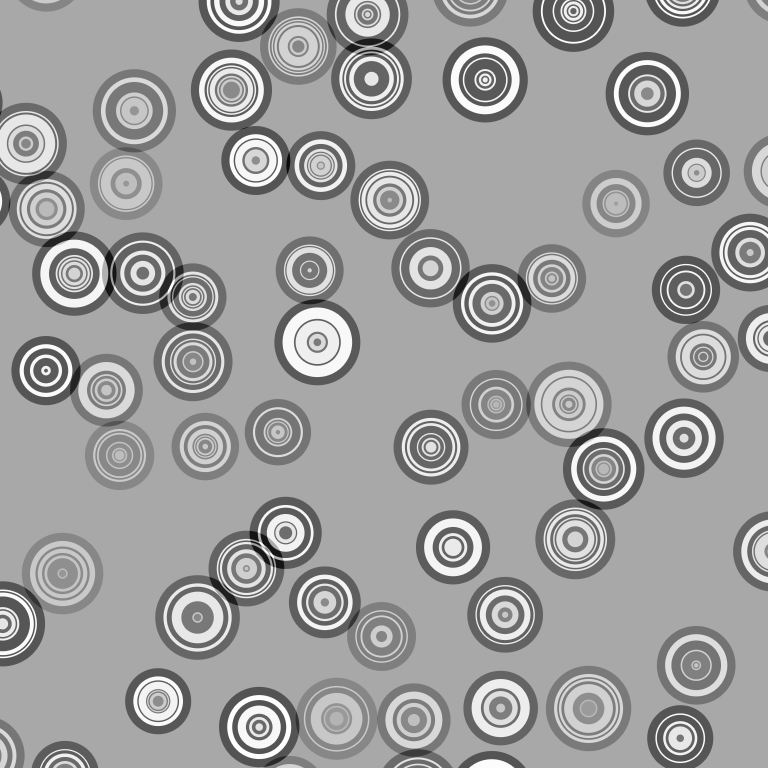
Write a Shadertoy shader that draws this pattern.

```glsl
// Scattered discs of concentric rings on flat grey. Discs sit on a jittered grid
// and push their neighbours apart; each adds alternating dark and light rings
// to the ground, so that overlapping dark rims sink to black.

const float GROUND = 0.66;                   // background grey
const float CELL = 0.116;                    // grid pitch, in canvas heights
const float PRESENCE = 0.76;                 // share of cells that hold a disc
const float JITTER = 0.86;                   // wander of a disc inside its cell
const vec2 RADIUS = vec2(0.043, 0.056);      // smallest and largest disc
const float CLEARANCE = 0.94;                // spacing relative to summed radii
const float MAX_PUSH = 0.055;                // longest shift away from neighbours
const vec2 CONTRAST = vec2(0.12, 0.335);     // weakest and strongest rim
const vec2 CORE_FADE = vec2(0.1, 0.9);       // contrast left at the disc centre
const vec2 RING_WIDTH = vec2(0.035, 0.27);   // thinnest and widest, in radii
const float RIM_WIDTH = 8.2 / 768.0;         // dark outer rim, in canvas heights
const float CORE = 0.05;                     // no ring edges inside this radius
const int MAX_RINGS = 10;

// Random value in 0..1 for a cell; salt selects an independent stream.
float hash(vec2 cell, float salt) {
    vec3 p = fract(vec3(cell + 37.0, salt) * 0.1031);
    p += dot(p, p.zyx + 31.32);
    return fract((p.x + p.y) * p.z);
}

bool hasDisc(vec2 cell) {
    return hash(cell, 1.0) < PRESENCE;
}

float discRadius(vec2 cell) {
    return mix(RADIUS.x, RADIUS.y, hash(cell, 2.0));
}

vec2 jitteredCentre(vec2 cell) {
    vec2 wander = vec2(hash(cell, 3.0), hash(cell, 4.0)) - 0.5;
    return (cell + 0.5 + JITTER * wander) * CELL;
}

// Shift a centre away from neighbours that come too close.
vec2 spacedCentre(vec2 cell, vec2 centre, float radius) {
    vec2 push = vec2(0.0);
    for (int y = -1; y <= 1; y++)
    for (int x = -1; x <= 1; x++) {
        vec2 other = cell + vec2(x, y);
        if ((x == 0 && y == 0) || !hasDisc(other)) continue;
        vec2 away = centre - jitteredCentre(other);
        float gap = max(length(away), 1e-4);
        float wanted = CLEARANCE * (radius + discRadius(other));
        push += 0.5 * max(wanted - gap, 0.0) * away / gap;
    }
    return centre + push * min(1.0, MAX_PUSH / max(length(push), 1e-4));
}

// Coverage of a circle with an edge one pixel wide.
float circle(float dist, float radius, float pixel) {
    return clamp((radius - dist) / pixel + 0.5, 0.0, 1.0);
}

// Signed brightness of the rings, painted from the rim inwards.
float rings(vec2 cell, float dist, float radius, float pixel) {
    float contrast = mix(CONTRAST.x, CONTRAST.y, pow(hash(cell, 5.0), 0.75));
    float fade = mix(CORE_FADE.x, CORE_FADE.y, hash(cell, 6.0));
    float tone = -contrast * circle(dist, radius, pixel);
    float edge = 1.0 - RIM_WIDTH / radius;
    float side = 1.0;
    for (int i = 0; i < MAX_RINGS; i++) {
        if (edge < CORE) break;
        float level = side * contrast * mix(fade, 1.0, smoothstep(0.0, 0.75, edge));
        tone = mix(tone, level, circle(dist, edge * radius, pixel));
        float pick = hash(cell, 7.0 + float(i));
        edge -= mix(RING_WIDTH.x, RING_WIDTH.y, pick * pick);
        side = -side;
    }
    return tone;
}

void mainImage(out vec4 fragColor, in vec2 fragCoord) {
    float pixel = 1.0 / iResolution.y;
    vec2 point = fragCoord * pixel;
    vec2 home = floor(point / CELL);
    float grey = GROUND;

    // Add up every disc that can reach this point.
    for (int y = -1; y <= 1; y++)
    for (int x = -1; x <= 1; x++) {
        vec2 cell = home + vec2(x, y);
        if (!hasDisc(cell)) continue;
        float radius = discRadius(cell);
        vec2 centre = jitteredCentre(cell);
        if (distance(point, centre) > radius + MAX_PUSH + pixel) continue;
        float dist = distance(point, spacedCentre(cell, centre, radius));
        if (dist < radius + pixel) grey += rings(cell, dist, radius, pixel);
    }
    fragColor = vec4(vec3(clamp(grey, 0.0, 1.0)), 1.0);
}
```
